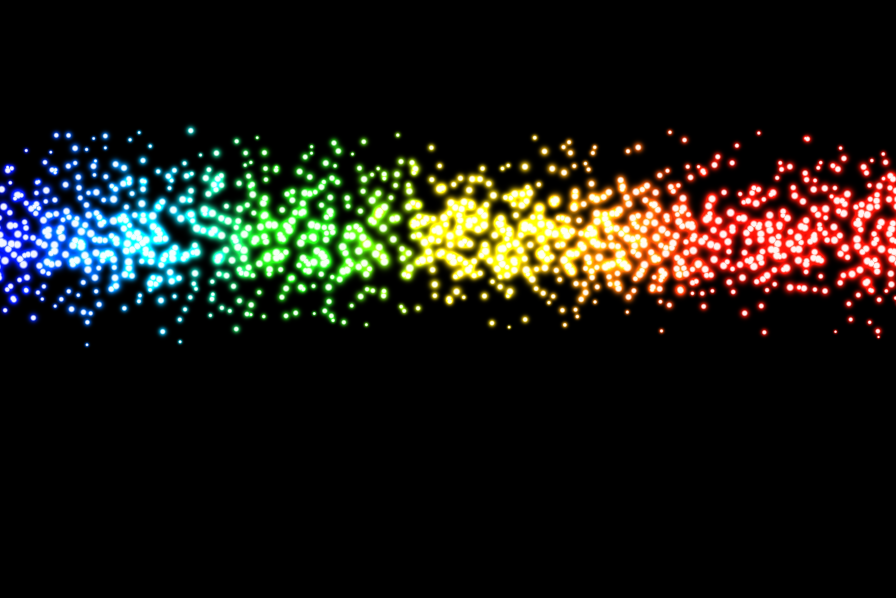
A WebGL 1 fragment shader for this background:

```glsl
precision highp float;
// A horizontal band of glowing dots on black, running from blue through green and yellow to red.

uniform vec2 u_resolution;

// Lengths are fractions of the canvas height
const float BAND_Y = 0.587;
const float SPREAD_ABOVE = 0.094;
const float SPREAD_BELOW = 0.060;
const float BAND_TOP = 0.787;
const float BAND_BOTTOM = 0.405;
const float CELL = 0.0255;
const float MIN_RADIUS = 0.0014;
const float MAX_RADIUS = 0.0062;
const float HALO_SCALE = 1.65;
const float HALO_GAIN = 1.25;
const float PEAK_DENSITY = 0.92;
const int LAYERS = 3;

const vec3 BLUE = vec3(0.01, 0.08, 1.0);
const vec3 AZURE = vec3(0.0, 0.42, 1.0);
const vec3 CYAN = vec3(0.0, 0.78, 1.0);
const vec3 TEAL = vec3(0.05, 0.85, 0.62);
const vec3 GREEN = vec3(0.12, 0.82, 0.08);
const vec3 LIME = vec3(0.45, 0.86, 0.02);
const vec3 YELLOW = vec3(1.0, 0.88, 0.02);
const vec3 ORANGE = vec3(1.0, 0.50, 0.02);
const vec3 RED = vec3(1.0, 0.07, 0.03);

float hash(vec2 p) {
  vec3 q = fract(vec3(p.xyx) * 0.1031);
  q += dot(q, q.yzx + 33.33);
  return fract((q.x + q.y) * q.z);
}

float noise(vec2 p) {
  vec2 i = floor(p);
  vec2 f = fract(p);
  f = f * f * (3.0 - 2.0 * f);
  float low = mix(hash(i), hash(i + vec2(1.0, 0.0)), f.x);
  float high = mix(hash(i + vec2(0.0, 1.0)), hash(i + vec2(1.0, 1.0)), f.x);
  return mix(low, high, f.y);
}

// Hue along the band, x from 0 to 1
vec3 spectrum(float x) {
  vec3 c = mix(BLUE, AZURE, smoothstep(0.01, 0.10, x));
  c = mix(c, CYAN, smoothstep(0.09, 0.18, x));
  c = mix(c, TEAL, smoothstep(0.18, 0.24, x));
  c = mix(c, GREEN, smoothstep(0.23, 0.30, x));
  c = mix(c, LIME, smoothstep(0.36, 0.44, x));
  c = mix(c, YELLOW, smoothstep(0.43, 0.50, x));
  c = mix(c, ORANGE, smoothstep(0.55, 0.70, x));
  return mix(c, RED, smoothstep(0.66, 0.82, x));
}

// Closeness to the middle of the band, 1 at the centre
float bandProfile(float y) {
  float offset = y - BAND_Y;
  float d = offset / (offset > 0.0 ? SPREAD_ABOVE : SPREAD_BELOW);
  return exp(-0.5 * d * d);
}

void main() {
  vec2 p = gl_FragCoord.xy / u_resolution.y;
  float aspect = u_resolution.x / u_resolution.y;
  float pixel = 1.0 / u_resolution.y;
  vec3 halo = vec3(0.0);
  float core = 0.0;

  for (int layer = 0; layer < LAYERS; layer++) {
    float seed = float(layer) * 37.0 + 11.0;
    vec2 shift = vec2(0.37, 0.61) * float(layer);
    vec2 home = floor(p / CELL + shift);

    for (int j = -1; j <= 1; j++) {
      for (int i = -1; i <= 1; i++) {
        // One jittered dot per cell
        vec2 id = home + vec2(float(i), float(j));
        vec2 jitter = vec2(hash(id + seed), hash(id + seed + 151.0));
        vec2 center = (id + 0.1 + 0.8 * jitter - shift) * CELL;

        // Fewer and smaller dots away from the band's middle
        float closeness = bandProfile(center.y);
        float clump = noise(center * 15.0 + 40.0);
        float density = PEAK_DENSITY * closeness * mix(0.6, 1.3, clump);
        float inside = step(BAND_BOTTOM, center.y) * step(center.y, BAND_TOP);
        float present = inside * step(hash(id + seed + 307.0), density);
        float size = 0.6 * closeness + 0.5 * hash(id + seed + 463.0);
        float radius = mix(MIN_RADIUS, MAX_RADIUS, min(size, 1.0));

        // White core with a coloured halo
        float d = length(p - center);
        float reach = d / (radius * HALO_SCALE);
        halo += present * HALO_GAIN * exp(-reach * reach) * spectrum(center.x / aspect);
        float soft = 0.25 * radius + 0.5 * pixel;
        core = max(core, present * (1.0 - smoothstep(radius - soft, radius + soft, d)));
      }
    }
  }

  vec3 color = mix(min(halo, 1.0), vec3(1.0), core * 0.95);
  gl_FragColor = vec4(color, 1.0);
}
```
